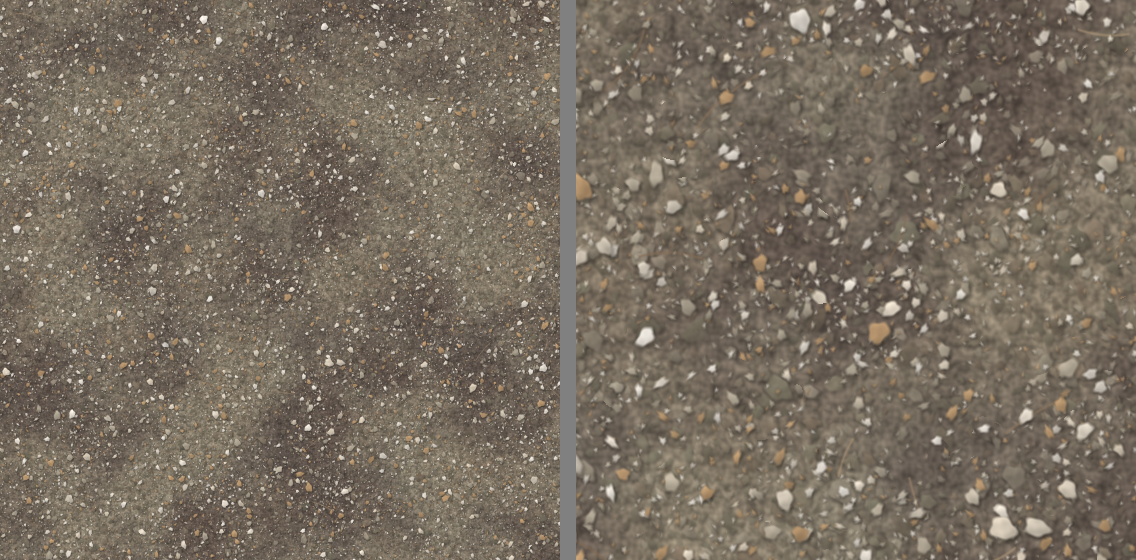
Left, the full canvas; right, a detail of the centre.
Write a Shadertoy shader that draws this texture.

```glsl
// Trodden gravelly soil: patchy brown earth, dull stones, pale chips and dry twigs.

vec3 hash3(vec2 p) {
    vec3 q = fract(p.xyx * vec3(0.1031, 0.1030, 0.0973));
    q += dot(q, q.yxz + 33.33);
    return fract((q.xxy + q.yzz) * q.zyx);
}

float cornerSlope(vec2 corner, vec2 offset) {
    float angle = 6.2832 * hash3(corner + 71.0).x;
    return dot(vec2(cos(angle), sin(angle)), offset);
}

float gradientNoise(vec2 p) {
    vec2 i = floor(p), f = fract(p);
    vec2 u = f * f * f * (f * (f * 6.0 - 15.0) + 10.0);
    vec2 e = vec2(1, 0);
    return mix(mix(cornerSlope(i, f), cornerSlope(i + e, f - e), u.x),
               mix(cornerSlope(i + e.yx, f - e.yx), cornerSlope(i + 1.0, f - 1.0), u.x), u.y);
}

float fbm(vec2 p) {
    float sum = 0.0, weight = 1.0;
    for (int i = 0; i < 5; i++) {
        sum += weight * gradientNoise(p);
        p = mat2(1.6, 1.2, -1.2, 1.6) * p + 9.7;
        weight *= 0.6;
    }
    return sum;
}

mat2 rotation(float a) {
    return mat2(cos(a), sin(a), -sin(a), cos(a));
}

// Signed distance to a lumpy, faceted ellipse, relative to its size
float stoneShape(vec2 p, vec2 radii, float phase) {
    vec2 q = p / radii;
    float a = atan(q.y, q.x);
    float lumps = 0.10 * cos(3.0 * a + phase) + 0.07 * cos(5.0 * a - 2.0 * phase);
    return (length(q) * (1.0 + lumps) - 1.0) * radii.x;
}

vec3 dullColor(vec3 h) {
    vec3 tone = mix(vec3(0.47, 0.46, 0.39), vec3(0.53, 0.46, 0.39), h.x);
    tone = mix(tone, vec3(0.63, 0.59, 0.52), step(0.72, h.y));
    return tone * mix(0.82, 1.16, h.z);
}

vec3 paleColor(vec3 h) {
    vec3 tone = mix(vec3(0.82, 0.77, 0.69), vec3(0.90, 0.88, 0.85), h.y);
    tone = mix(tone, vec3(0.69, 0.65, 0.58), step(0.50, h.x));
    tone = mix(tone, vec3(0.70, 0.57, 0.42), step(0.77, h.x));
    return tone * mix(0.90, 1.07, h.z);
}

// One stone at most per cell, with a soft contact shadow
void scatterStones(inout vec3 color, vec2 uv, float cells, float chance, float pale, float opacity) {
    vec2 p = uv * cells;
    float soft = cells * max(0.0011, 0.7 / iResolution.y);
    for (int y = -1; y <= 1; y++)
    for (int x = -1; x <= 1; x++) {
        vec2 id = floor(p) + vec2(x, y);
        vec2 key = id + cells * 1.7 + pale * 431.0;
        vec3 place = hash3(key), form = hash3(key + 157.0), tint = hash3(key + 319.0);
        if (place.z > chance) continue;
        vec2 local = p - id - mix(vec2(0.1), vec2(0.9), place.xy);
        float size = mix(0.19, 0.42, form.x * form.x);
        vec2 radii = size * vec2(mix(0.5, 0.9, form.y), 1.0);
        mat2 turn = rotation((form.z - 0.5) * 2.6);
        float d = stoneShape(turn * local, radii, 6.2832 * tint.x);
        float shade = stoneShape(turn * (local + vec2(-0.05, 0.07)), radii * 1.12, 6.2832 * tint.x);
        color *= 1.0 - 0.24 * opacity * (1.0 - smoothstep(-soft, soft * 1.5, shade));
        vec3 stone = pale > 0.5 ? paleColor(tint) : dullColor(tint);
        stone *= 1.0 + 0.13 * gradientNoise(uv * 190.0) + 0.12 * dot(local, vec2(-0.5, 1.0)) / size;
        color = mix(color, stone, opacity * (1.0 - smoothstep(-soft, soft, d)));
    }
}

// Thin, slightly bent straws
void scatterTwigs(inout vec3 color, vec2 uv) {
    vec2 p = uv * 15.0;
    float soft = 15.0 * max(0.0009, 0.7 / iResolution.y);
    for (int y = -1; y <= 1; y++)
    for (int x = -1; x <= 1; x++) {
        vec2 id = floor(p) + vec2(x, y);
        vec3 place = hash3(id + 613.0), form = hash3(id + 877.0);
        if (place.z > 0.42) continue;
        vec2 q = rotation(6.2832 * form.x) * (p - id - place.xy);
        q.y += (form.y - 0.5) * q.x * q.x * 1.4;
        float reach = mix(0.12, 0.42, form.z);
        float d = length(vec2(max(abs(q.x) - reach, 0.0), q.y)) - 0.010;
        vec3 straw = mix(vec3(0.50, 0.40, 0.31), vec3(0.71, 0.61, 0.48), form.y);
        color = mix(color, straw, 0.6 * (1.0 - smoothstep(-soft, soft, d)));
    }
}

void mainImage(out vec4 fragColor, in vec2 fragCoord) {
    vec2 uv = fragCoord / iResolution.y;

    // Damp dark patches against dry dusty ground
    float dry = smoothstep(-0.55, 0.55, fbm(uv * 4.5 + 3.0));
    vec3 color = mix(vec3(0.37, 0.325, 0.295), vec3(0.535, 0.495, 0.425), dry);
    color += vec3(0.012, 0.0, -0.008) * gradientNoise(uv * 9.0 + 40.0);

    // Crumbs and sand
    float crumbs = gradientNoise(uv * 75.0) + gradientNoise(uv * 150.0) + gradientNoise(uv * 290.0);
    color *= 1.0 + 0.24 * crumbs;

    // Dull stones half sunk into the soil
    float cover = mix(0.30, 0.75, dry);
    scatterStones(color, uv, 150.0, cover, 0.0, 0.55);
    scatterStones(color, uv, 88.0, cover, 0.0, 0.60);
    scatterStones(color, uv, 50.0, cover * 0.7, 0.0, 0.65);
    scatterTwigs(color, uv);

    // Pale chips lie in loose clusters
    float cluster = clamp(1.0 + 1.3 * gradientNoise(uv * 11.0 + 17.0), 0.3, 1.8);
    scatterStones(color, uv, 265.0, 0.16 * cluster, 1.0, 0.75);
    scatterStones(color, uv, 145.0, 0.19 * cluster, 1.0, 0.85);
    scatterStones(color, uv, 84.0, 0.20 * cluster, 1.0, 0.92);
    scatterStones(color, uv, 53.0, 0.18 * cluster, 1.0, 0.95);

    fragColor = vec4(clamp(color, 0.0, 1.0), 1.0);
}
```
